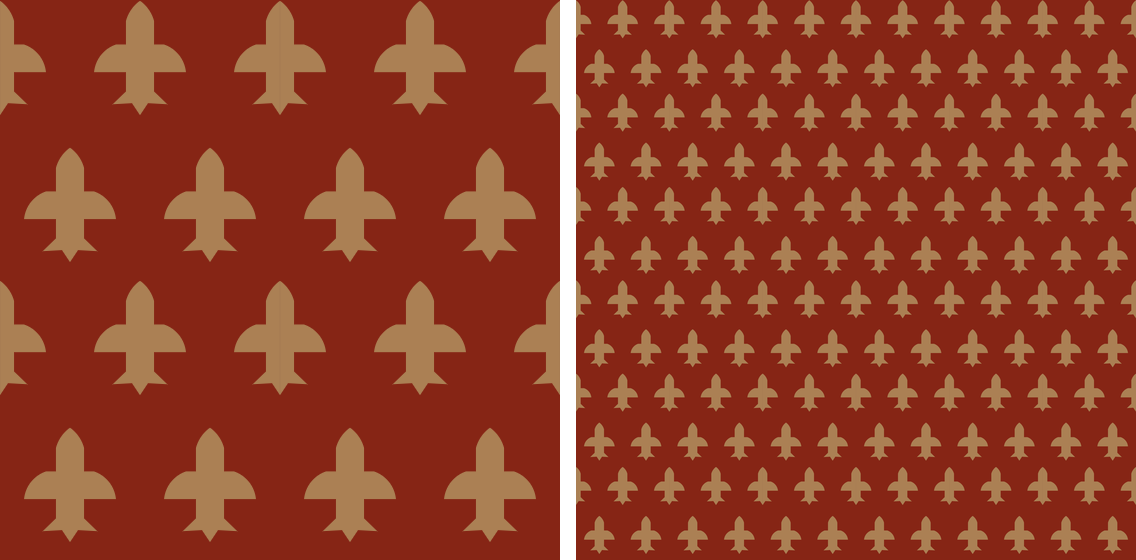
Left: one tile. Right: repeated 3 by 3.
Reproduce this pattern procedurally as a Shadertoy shader.

```glsl
const float COLUMNS = 4.0;
const vec2 PERIOD = vec2(1.0, 2.0); // repeat cell, in units of the column pitch
const vec3 RED = vec3(0.525, 0.145, 0.082);
const vec3 GOLD = vec3(0.670, 0.500, 0.330);

// Offset to the nearest repeat
vec2 wrapCentered(vec2 p, vec2 period) {
    return p - period * floor(p / period + 0.5);
}

// Signed distance to the line a-b, positive on its right
float lineSide(vec2 p, vec2 a, vec2 b) {
    vec2 dir = normalize(b - a);
    return dot(p - a, vec2(dir.y, -dir.x));
}

float circle(vec2 p, vec2 center, float radius) {
    return length(p - center) - radius;
}

// Shaft with a pointed arch on top
float bodyShape(vec2 p, float halfWidth) {
    float nose = circle(p, vec2(-0.151, 0.298), 0.2604);
    float arch = p.y > 0.298 ? nose : -1.0;
    return max(max(p.x - halfWidth, -0.16 - p.y), arch);
}

// Drooping arc, cut flat above and below
float wingShape(vec2 p, float height) {
    float arc = circle(p, vec2(0.0974, -0.0219), 0.2318);
    return max(arc, max(p.y - height, -p.y));
}

// Slanted fins around a central spike
float tailShape(vec2 p, float halfWidth) {
    vec2 root = vec2(halfWidth, -0.138);
    vec2 finTip = vec2(0.1953, -0.2292);
    vec2 notch = vec2(0.0573, -0.2214);
    vec2 spikeTip = vec2(0.0, -0.3073);
    float underside = lineSide(p, notch, finTip);
    float spike = lineSide(p, spikeTip, notch);
    return max(lineSide(p, finTip, root), min(underside, spike));
}

// Mirrored motif, origin at the middle of the wing base
float motif(vec2 p) {
    const float halfWidth = 0.1005;
    p.x = abs(p.x);
    float d = min(bodyShape(p, halfWidth), wingShape(p, 0.198));
    return min(d, tailShape(p, halfWidth));
}

float coverage(float d, float pixel) {
    return clamp(0.5 - d / pixel, 0.0, 1.0);
}

void mainImage(out vec4 fragColor, in vec2 fragCoord) {
    vec2 p = fragCoord / iResolution.xy * COLUMNS;
    float pixel = COLUMNS / min(iResolution.x, iResolution.y);

    // Two staggered rows per cell
    float upper = motif(wrapCentered(p - vec2(0.0, 1.4844), PERIOD));
    float lower = motif(wrapCentered(p - vec2(0.5, 0.4349), PERIOD));
    float gold = coverage(min(upper, lower), pixel);

    // Faint crease through every second column
    float crease = abs(wrapCentered(p, vec2(2.0)).x) - 0.0026;
    vec3 goldTone = GOLD * (1.0 - 0.05 * coverage(crease, pixel));

    fragColor = vec4(mix(RED, goldTone, gold), 1.0);
}
```
